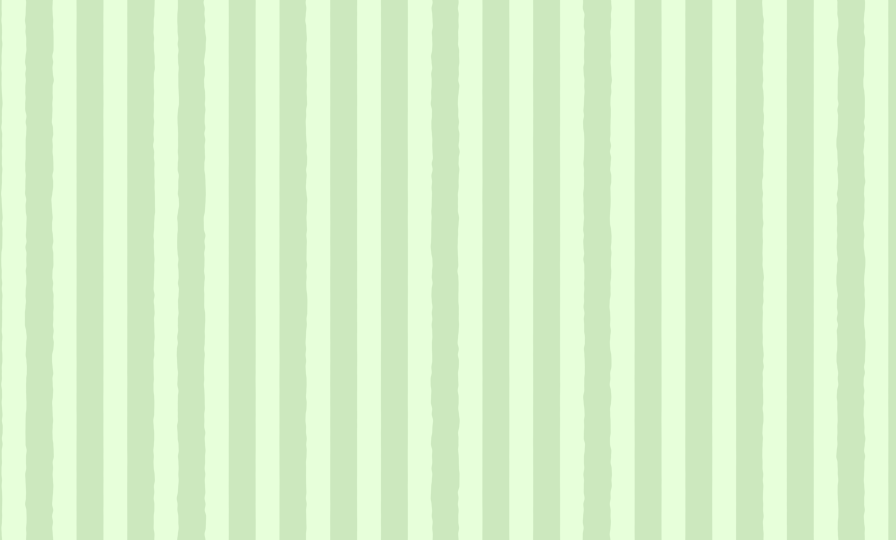
Write a Shadertoy shader that draws this pattern.

```glsl
// Pale green vertical stripes of equal pitch, a little wider than their gaps.
// Each stripe is a distance to two edges; a fixed rhythm of stripes gets
// hand-torn edges, displaced by value noise that runs down the canvas.

const vec3 LIGHT_GREEN = vec3(0.905, 1.0, 0.855);
const vec3 SAGE_GREEN = vec3(0.800, 0.910, 0.745);

const float STRIPES = 17.66;       // repeats across the canvas
const float FIRST_CENTER = 0.0438; // centre of the first full stripe
const float HALF_WIDTH = 0.265;    // half a stripe, in repeats

float hash(vec2 p) {
    vec3 q = fract(vec3(p.xyx) * 0.1031);
    q += dot(q, q.yzx + 33.33);
    return fract((q.x + q.y) * q.z);
}

// Smooth one-dimensional noise in -1..1, with a separate track per seed
float noise(float y, float seed) {
    float cell = floor(y);
    float t = smoothstep(0.0, 1.0, fract(y));
    return mix(hash(vec2(cell, seed)), hash(vec2(cell + 1.0, seed)), t) * 2.0 - 1.0;
}

// Torn outline: broad waves with finer nicks
float tornEdge(float y, float seed) {
    return 0.55 * noise(y * 45.0, seed) + 0.45 * noise(y * 150.0, seed + 71.0);
}

// 1 when index falls on the given step of a cycle, otherwise 0
float onStep(float index, float cycle, float stepIndex) {
    return 1.0 - step(0.5, abs(mod(index, cycle) - stepIndex));
}

// Coverage of one stripe; x is its offset from the centre, in repeats
float stripe(float x, float y, float index, float blur) {
    float torn = max(onStep(index, 8.0, 0.0), onStep(index, 8.0, 3.0));
    float nicked = onStep(index, 3.0, 2.0);
    float leftWear = mix(0.002, 0.028, torn);
    float rightWear = mix(0.002, 0.028, max(torn, 0.75 * nicked));

    float seed = index * 2.0 + 11.0;
    float left = x + HALF_WIDTH + leftWear * tornEdge(y, seed);
    float right = HALF_WIDTH - x + rightWear * tornEdge(y, seed + 1.0);
    return smoothstep(-blur, blur, min(left, right));
}

void mainImage(out vec4 fragColor, in vec2 fragCoord) {
    vec2 uv = fragCoord / iResolution.x;

    // Repeat across, with each stripe in the middle of its cell
    float across = (uv.x - FIRST_CENTER) * STRIPES + 0.5;
    float index = floor(across);
    float blur = 0.75 * STRIPES / iResolution.x;

    float cover = stripe(fract(across) - 0.5, uv.y, index, blur);
    fragColor = vec4(mix(LIGHT_GREEN, SAGE_GREEN, cover), 1.0);
}
```
